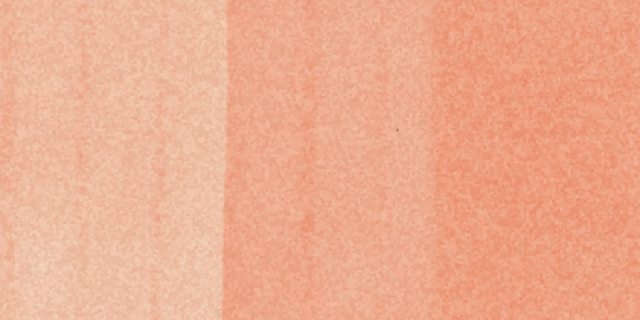
This texture is drawn by a Shadertoy shader. Its source:

```glsl
// Three overlapping vertical washes of coral ink on grainy paper, with brush streaks.

const vec3 PALE_INK = vec3(0.935, 0.775, 0.675);
const vec3 DEEP_INK = vec3(0.930, 0.590, 0.465);

vec2 hash22(vec2 cell) {
    vec3 h = fract(cell.xyx * vec3(0.1031, 0.1030, 0.0973));
    h += dot(h, h.yzx + 33.33);
    return fract((h.xx + h.yz) * h.zy);
}

// Cellular noise: x is the nearest distance, y a blend of cell values.
vec2 cellular(vec2 p) {
    vec2 cell = floor(p), local = fract(p);
    float nearest = 2.0, total = 0.0, weight = 0.0;
    for (int j = -1; j <= 1; j++) {
        for (int i = -1; i <= 1; i++) {
            vec2 offset = vec2(i, j);
            vec2 seed = hash22(cell + offset);
            float d = length(offset + seed - local);
            float w = exp(-9.0 * d * d);
            nearest = min(nearest, d);
            total += w * hash22(cell + offset + 71.0).x;
            weight += w;
        }
    }
    return vec2(nearest, total / weight);
}

// Signed grain around zero at a given number of cells per canvas height.
float grain(vec2 p, float cells, float shift) {
    return cellular(p * cells + shift).y - 0.5;
}

// Gentle sideways drift of a hand-drawn line.
float wobble(float y, float phase) {
    return 0.0012 * sin(9.0 * y + phase) + 0.0006 * sin(31.0 * y + 2.0 * phase);
}

// Soft vertical line running from bottomX to topX.
float streak(vec2 uv, float bottomX, float topX, float width) {
    float center = mix(bottomX, topX, uv.y) + wobble(uv.y, topX * 40.0);
    float d = (uv.x - center) / width;
    return exp(-d * d);
}

// Soft oval patch.
float patchGlow(vec2 uv, vec2 center, vec2 radius) {
    vec2 d = (uv - center) / radius;
    return exp(-dot(d, d));
}

// Ink density of the pale left wash.
float leftWash(vec2 uv, float breakup) {
    float ink = mix(0.12, 0.25, smoothstep(0.1, 0.9, uv.y));
    ink += 0.08 * patchGlow(uv, vec2(0.06, 0.52), vec2(0.10, 0.16));
    ink += 0.07 * patchGlow(uv, vec2(0.20, 0.42), vec2(0.10, 0.18));
    ink -= 0.09 * patchGlow(uv, vec2(0.07, 0.16), vec2(0.05, 0.14));
    ink -= 0.08 * smoothstep(0.25, 0.35, uv.x);
    float lines = 0.18 * streak(uv, 0.010, 0.012, 0.014);
    lines += 0.16 * streak(uv, 0.124, 0.133, 0.009);
    lines += 0.16 * streak(uv, 0.242, 0.258, 0.007);
    return ink + lines * breakup;
}

// Ink density of the middle wash.
float middleWash(vec2 uv, float breakup) {
    float ink = 0.56 + 0.03 * sin(5.0 * uv.y + 1.0);
    ink += 0.14 * exp(-max(uv.x - 0.352, 0.0) / 0.04);
    ink -= 0.11 * patchGlow(uv, vec2(0.575, 0.14), vec2(0.08, 0.10));
    ink -= 0.06 * patchGlow(uv, vec2(0.640, 0.45), vec2(0.04, 0.22));
    ink -= 0.05 * patchGlow(uv, vec2(0.570, 0.92), vec2(0.06, 0.18));
    float lines = 0.08 * streak(uv, 0.475, 0.482, 0.030);
    lines += 0.13 * streak(uv, 0.481, 0.485, 0.011);
    lines += 0.07 * streak(uv, 0.596, 0.596, 0.012);
    return ink + lines * breakup;
}

// Ink density of the deep right wash.
float rightWash(vec2 uv, float breakup) {
    float ink = 0.82 + 0.03 * sin(4.0 * uv.y + 7.0 * uv.x);
    ink += 0.05 * patchGlow(uv, vec2(0.84, 0.55), vec2(0.12, 0.40));
    ink -= 0.06 * patchGlow(uv, vec2(0.98, 0.08), vec2(0.10, 0.20));
    return ink + 0.04 * breakup * streak(uv, 0.690, 0.690, 0.015);
}

void mainImage(out vec4 fragColor, in vec2 fragCoord) {
    vec2 uv = fragCoord / iResolution.xy;
    vec2 p = fragCoord / iResolution.y;
    float pixel = 1.0 / iResolution.x;

    // Paper grain at several scales
    float fine = grain(p, 110.0, 3.0);
    float coarse = grain(p, 52.0, 17.0);
    float blotch = grain(p, 22.0, 29.0);
    float cloud = grain(p, 9.0, 5.0);
    float breakup = 1.0 + 0.9 * coarse + 0.9 * blotch;

    // Wash borders: one crisp and slanted, one feathered and ragged
    float crispX = 0.347 + 0.008 * smoothstep(0.0, 0.85, uv.y) + 0.5 * wobble(uv.y, 2.0);
    float featherX = 0.674 + wobble(uv.y, 5.0) + 0.008 * coarse + 0.010 * blotch;
    float inMiddle = smoothstep(-0.002 - pixel, 0.002 + pixel, uv.x - crispX + 0.001 * coarse);
    float inRight = smoothstep(-0.018, 0.022, uv.x - featherX);
    float ink = mix(leftWash(uv, breakup), middleWash(uv, breakup), inMiddle);
    ink = mix(ink, rightWash(uv, breakup), inRight);

    // Coarser texture and pale flecks where the ink is deep
    vec2 fleck = cellular(p * 38.0 + 40.0);
    float paleFleck = smoothstep(0.40, 0.05, fleck.x) * smoothstep(0.55, 0.85, fleck.y);
    ink += fine * mix(0.24, 0.27, inRight) + coarse * mix(0.14, 0.25, inRight);
    ink += 0.06 * blotch + 0.05 * cloud - paleFleck * mix(0.08, 0.18, inRight);
    vec3 color = mix(PALE_INK, DEEP_INK, ink) - 0.035 * fine;

    // Small dark speck
    float speck = smoothstep(0.0065, 0.0015, length(p - vec2(1.242, 0.594)));
    color = mix(color, vec3(0.58, 0.36, 0.31), 0.65 * speck);
    fragColor = vec4(clamp(color, 0.0, 1.0), 1.0);
}
```
